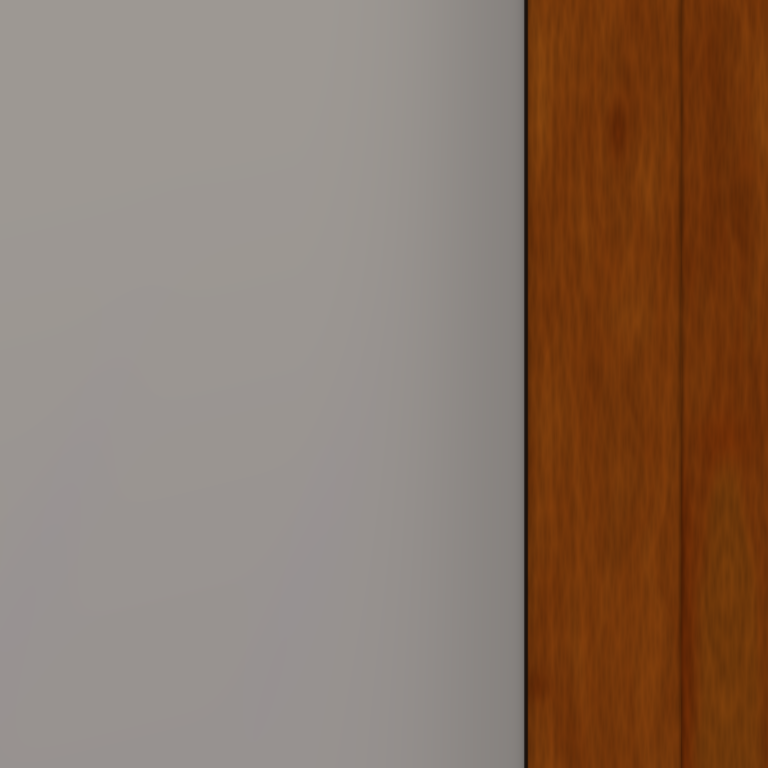
Reproduce this texture procedurally as a Shadertoy shader.

```glsl
// A plain grey panel shading off toward a dark joint, beside two varnished planks.
// The panel is a soft gradient; the grain is made of stretched rings bent by
// layered sines, with fine fibres from elongated cellular noise.

const float JOINT_X = 0.685;       // panel meets wood
const float SEAM_X = 0.887;        // first plank meets second
const float JOINT_HALF = 0.0024;
const float RING_FREQ = 430.0;
const float RING_GAIN = 0.035;
const float FIBRE_GAIN = 0.13;
const vec2 FIBRE_SCALE = vec2(170.0, 24.0);
const vec2 KNOT = vec2(0.805, 0.825);
const vec2 ARCH = vec2(0.948, 0.25);

const vec3 PANEL_LIGHT = vec3(0.617, 0.598, 0.578);
const vec3 PANEL_LOW = vec3(0.592, 0.572, 0.563);
const vec3 PANEL_EDGE = vec3(0.525, 0.508, 0.495);
const vec3 WOOD_LIGHT = vec3(0.485, 0.242, 0.050);
const vec3 WOOD_DARK = vec3(0.395, 0.165, 0.025);
const vec3 WOOD_OLIVE = vec3(0.440, 0.235, 0.045);
const vec3 WOOD_RED = vec3(0.400, 0.150, 0.015);
const vec3 JOINT_DARK = vec3(0.080, 0.050, 0.035);

vec2 hash2(vec2 p) {
    vec3 q = fract(vec3(p.xyx) * vec3(0.1031, 0.1030, 0.0973));
    q += dot(q, q.yzx + 33.33);
    return fract((q.xx + q.yz) * q.zy);
}

// Distance to the nearest scattered cell point.
float cellular(vec2 p) {
    vec2 cell = floor(p), f = fract(p);
    float nearest = 8.0;
    for (int j = -1; j <= 1; j++)
        for (int i = -1; i <= 1; i++) {
            vec2 o = vec2(i, j);
            vec2 d = o + hash2(cell + o) - f;
            nearest = min(nearest, dot(d, d));
        }
    return sqrt(nearest);
}

// Smooth irregular field, roughly -1 to 1.
float waves(vec2 p) {
    float sum = 0.0, gain = 0.5;
    for (int i = 0; i < 4; i++) {
        sum += gain * sin(p.x + 1.7 * sin(p.y)) * cos(p.y - 1.3 * sin(0.7 * p.x));
        p = mat2(1.5, 1.1, -1.1, 1.5) * p + 2.3;
        gain *= 0.55;
    }
    return sum;
}

float spot(vec2 p, vec2 center, vec2 radius) {
    vec2 d = (p - center) / radius;
    return exp(-dot(d, d));
}

// Elongated ring distance that straightens out far from its center.
float ringDistance(vec2 p, vec2 center) {
    vec2 d = p - center;
    d.y *= 0.3 / (1.0 + 3.5 * abs(d.y));
    return length(d);
}

vec3 panel(vec2 p) {
    float rise = smoothstep(-0.1, 1.1, p.y - 0.25 * p.x + 0.12);
    vec3 col = mix(PANEL_LOW, PANEL_LIGHT, rise);
    float shade = smoothstep(0.38, JOINT_X, p.x);
    col = mix(col, PANEL_EDGE, 0.35 * shade + 0.6 * shade * shade * shade);
    // Faint cool bands leaning across the lower half.
    float cool = spot(vec2(p.x - 0.38 * p.y, p.y), vec2(-0.05, 0.30), vec2(0.05, 0.25))
               + spot(vec2(p.x - 0.30 * p.y, p.y), vec2(0.32, 0.25), vec2(0.04, 0.25));
    return col + cool * vec3(-0.004, -0.006, 0.006);
}

vec3 wood(vec2 p) {
    float second = smoothstep(SEAM_X - 0.001, SEAM_X + 0.001, p.x);
    float bend = 0.010 * waves(p * vec2(24.0, 9.0) + 3.0 * second);
    float ring = mix(ringDistance(p, KNOT), ringDistance(p, ARCH), second) + bend;
    float lines = sin(RING_FREQ * ring) + 0.6 * sin(0.43 * RING_FREQ * ring + 1.0);
    float streak = waves(vec2(p.x * 75.0 + 200.0 * bend, p.y * 6.0));
    float blotch = waves(p * vec2(28.0, 12.0) + 7.0);
    float fibre = cellular(p * FIBRE_SCALE) - 0.45;

    float tone = 0.60 - 0.25 * second + 0.30 * streak + 0.22 * blotch;
    tone += 0.40 * spot(p, vec2(0.703, 0.87), vec2(0.018, 0.10));
    tone += 0.30 * spot(p, vec2(0.807, 0.59), vec2(0.025, 0.03));
    tone += 0.50 * spot(p, vec2(0.995, 0.82), vec2(0.018, 0.14));
    tone -= 0.55 * spot(p, KNOT, vec2(0.012, 0.04));
    tone -= 0.55 * spot(p, vec2(0.700, 0.105), vec2(0.016, 0.022));
    vec3 col = mix(WOOD_DARK, WOOD_LIGHT, clamp(tone, -0.1, 1.15));

    // Olive heartwood arch rising through the lower second plank.
    float archHalf = 0.040 * sqrt(max(0.0, 0.42 - p.y) / 0.2);
    float inside = smoothstep(0.012, -0.012, abs(p.x - ARCH.x + bend) - min(archHalf, 0.040));
    inside *= second * smoothstep(0.44, 0.36, p.y);
    col = mix(col, WOOD_OLIVE, 0.65 * inside);
    float redSide = second * smoothstep(0.025, 0.0, p.x - SEAM_X) * smoothstep(0.48, 0.32, p.y);
    float redCap = second * spot(p, vec2(0.94, 0.43), vec2(0.05, 0.035));
    col = mix(col, WOOD_RED, max(0.75 * redSide, 0.5 * redCap));

    col *= 1.0 + RING_GAIN * lines + FIBRE_GAIN * fibre;
    float seam = exp(-pow((p.x - SEAM_X) / 0.0035, 2.0));
    return col * (1.0 - 0.24 * seam);
}

void mainImage(out vec4 fragColor, in vec2 fragCoord) {
    vec2 p = fragCoord / iResolution.xy;
    float soft = max(0.0012, 1.0 / iResolution.x);
    vec3 col = mix(panel(p), wood(p), smoothstep(-soft, soft, p.x - JOINT_X));
    // Contact shadow on both sides, then the joint itself.
    float away = abs(p.x - JOINT_X);
    col *= 1.0 - 0.22 * exp(-away / 0.006);
    float joint = 1.0 - smoothstep(JOINT_HALF - soft, JOINT_HALF + soft, away);
    fragColor = vec4(mix(col, JOINT_DARK, 0.92 * joint), 1.0);
}
```
